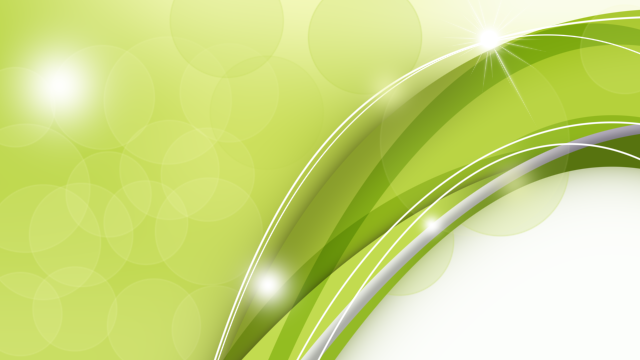
This background is drawn by a WebGL 1 fragment shader. Its source:

```glsl
precision highp float;
// Abstract spring backdrop: lime bokeh on the left, translucent ribbons
// sweeping up to the right, thin white arcs, soft glows and a starburst.
// Every ribbon edge is one arch formula; p is in units of canvas height.
uniform vec2 u_resolution;

const vec3 LIME = vec3(0.72, 0.83, 0.25);
const vec3 PALE = vec3(0.95, 0.97, 0.72);
const vec3 OLIVE = vec3(0.43, 0.48, 0.14);
const vec3 DEEP = vec3(0.40, 0.53, 0.07);
const vec3 PAPER = vec3(0.99, 0.995, 0.985);

float hash(float n) {
  return fract(sin(n * 12.9898) * 43758.5);
}

// Approximate signed distance to an arch rising from (foot, 0) to its apex.
// Positive above the arch; a lower bend gives a steeper foot.
float arch(vec2 p, vec2 apex, float foot, float bend) {
  float w = apex.x - foot;
  float t = max(abs(apex.x - p.x) / w, 0.0001);
  float curve = apex.y * (1.0 - mix(pow(t, 5.5), t * t, bend));
  float slope = apex.y / w * mix(5.5 * pow(t, 4.5), 2.0 * t, bend);
  return (p.y - curve) / sqrt(1.0 + slope * slope);
}

float below(float d, float px) {
  return 1.0 - smoothstep(-px, px, d);
}

float stroke(float d, float halfWidth, float px) {
  return below(abs(d) - halfWidth, px);
}

float glow(vec2 p, vec2 center, float radius) {
  vec2 q = (p - center) / radius;
  return exp(-dot(q, q));
}

// Faint disc with a slightly brighter rim.
float bokeh(vec2 p, vec2 center, float radius, float px) {
  float d = length(p - center) - radius;
  return 0.13 * below(d, px * 2.0) + 0.16 * stroke(d, 0.0015, px * 1.5);
}

// Tapering ray leaving the origin.
float ray(vec2 q, vec2 dir, float len, float width) {
  float along = dot(q, dir);
  float across = abs(q.x * dir.y - q.y * dir.x);
  float taper = clamp(1.0 - along / len, 0.0, 1.0);
  return step(0.0, along) * taper * exp(-across / (width * taper + 0.0003));
}

vec3 backdrop(vec2 p, float px) {
  vec3 col = mix(LIME, vec3(0.79, 0.87, 0.39), smoothstep(0.5, 0.0, p.y));
  col = mix(col, vec3(0.84, 0.90, 0.41), 0.8 * glow(p, vec2(0.68, 0.62), 0.32));
  float rise = smoothstep(0.58, 1.03, p.y + 0.12 * (p.x - 0.8));
  col = mix(col, PALE, rise * smoothstep(-0.3, 0.65, p.x));
  col = mix(col, PAPER, 0.75 * smoothstep(0.9, 1.5, p.x) * smoothstep(0.75, 1.0, p.y));
  // Scattered discs, denser towards the lower left.
  for (int i = 0; i < 16; i++) {
    float n = float(i);
    vec2 cell = vec2(mod(n, 4.0), floor(n / 4.0));
    vec2 jitter = vec2(hash(n + 1.0), hash(n + 31.0)) - 0.5;
    vec2 center = vec2(0.09, 0.14) + cell * vec2(0.17, 0.19) + 0.12 * jitter;
    col = mix(col, PALE, bokeh(p, center, 0.11 + 0.07 * hash(n + 57.0), px));
  }
  col = mix(col, LIME, 1.2 * bokeh(p, vec2(0.63, 0.942), 0.157, px));
  col = mix(col, LIME, 1.6 * bokeh(p, vec2(1.014, 0.896), 0.157, px));
  return mix(col, LIME, 0.8 * bokeh(p, vec2(0.741, 0.687), 0.157, px));
}

vec3 ribbons(vec3 col, vec2 p, float px) {
  float rim = arch(p, vec2(1.85, 0.975), 0.625, 0.72);
  float darkTop = arch(p, vec2(1.65, 0.935), 0.745, 0.93);
  float darkLow = arch(p, vec2(1.72, 0.876), 0.80, 0.9);
  float veil = arch(p, vec2(1.65, 0.603), 0.62, 0.85);
  float fold = arch(p, vec2(1.75, 0.585), 0.671, 1.0);
  float crest = arch(p, vec2(1.70, 0.68), 0.90, 0.9);
  float silverTop = arch(p, vec2(1.9, 0.665), 0.835, 1.0);
  float silverLow = arch(p, vec2(1.9, 0.637), 0.885, 1.0);
  float hem = arch(p, vec2(1.70, 0.537), 0.93, 1.0);

  // Wide band with a shaded outer side.
  float shade = 1.0 - smoothstep(0.95, 1.4, p.x);
  col = mix(col, OLIVE, 0.8 * shade * exp(-max(rim, 0.0) / 0.045));
  float lit = smoothstep(0.0, 0.2, -rim);
  vec3 edgeTone = mix(vec3(0.54, 0.62, 0.17), vec3(0.63, 0.76, 0.12), smoothstep(1.2, 1.5, p.x));
  col = mix(col, mix(edgeTone, vec3(0.71, 0.82, 0.23), lit), below(rim, px));

  // Translucent veil, then the lower fold with its contact shadow.
  col = mix(col, col * vec3(0.80, 0.87, 0.45), below(veil, px));
  col = mix(col, OLIVE * 0.8, 0.75 * below(rim, px) * exp(-max(fold, 0.0) / 0.014));
  vec3 foldTone = mix(vec3(0.76, 0.86, 0.31), DEEP, smoothstep(1.15, 1.5, p.x));
  col = mix(col, foldTone, below(fold, px));
  col = mix(col, col * vec3(0.76, 0.86, 0.42), below(darkTop, px) * below(-darkLow, px));
  col = mix(col, col * vec3(0.8, 0.88, 0.5), below(crest, px) * smoothstep(1.3, 1.5, p.x));

  // Silver strip, green hem and white paper underneath.
  vec3 silver = mix(vec3(0.84, 0.85, 0.82), vec3(0.64, 0.62, 0.67), smoothstep(1.2, 1.65, p.x));
  silver *= mix(0.8, 1.08, smoothstep(-0.03, 0.0, silverTop));
  col = mix(col, silver, below(silverTop, px));
  vec3 hemTone = mix(vec3(0.58, 0.73, 0.15), DEEP * 0.85, smoothstep(1.0, 1.6, p.x));
  col = mix(col, hemTone, below(silverLow, px));
  vec3 paper = mix(PAPER, vec3(0.66, 0.71, 0.48), 0.7 * exp(min(hem, 0.0) / 0.045));
  paper = mix(paper, LIME, 1.5 * bokeh(p, vec2(1.11, 0.33), 0.15, px));
  paper = mix(paper, LIME, 1.5 * bokeh(p, vec2(1.39, 0.535), 0.19, px));
  return mix(col, paper, below(hem, px));
}

void main() {
  vec2 p = gl_FragCoord.xy / u_resolution.y;
  float px = 0.8 / u_resolution.y;
  vec3 col = ribbons(backdrop(p, px), p, px);

  // Large rings crossing the ribbons.
  col = mix(col, PALE, 0.6 * bokeh(p, vec2(1.319, 0.607), 0.262, px));
  col = mix(col, PALE, 0.9 * bokeh(p, vec2(1.736, 0.863), 0.123, px));

  // Thin white arcs.
  float arcs = stroke(arch(p, vec2(1.85, 0.953), 0.597, 0.43), 0.0027, px);
  arcs = max(arcs, stroke(arch(p, vec2(1.52, 0.903), 0.606, 0.72), 0.0017, px));
  arcs = max(arcs, stroke(arch(p, vec2(1.70, 0.66), 0.826, 0.87), 0.0025, px));
  arcs = max(arcs, stroke(arch(p, vec2(1.585, 0.60), 0.885, 0.93), 0.0025, px));
  col = mix(col, vec3(1.0), arcs);

  // Soft lights.
  col = mix(col, PALE, 0.65 * glow(p, vec2(1.076, 0.752), 0.052));
  col = mix(col, PALE, 0.6 * glow(p, vec2(1.43, 0.49), 0.055));
  float light = 0.98 * glow(p, vec2(0.165, 0.762), 0.12);
  light = max(light, glow(p, vec2(0.745, 0.208), 0.062));
  light = max(light, glow(p, vec2(1.199, 0.375), 0.026));

  // Starburst.
  vec2 q = p - vec2(1.359, 0.891);
  light = max(light, min(1.5 * glow(q, vec2(0.0), 0.035), 1.0));
  for (int i = 0; i < 18; i++) {
    float n = float(i);
    float a = n * 2.4;
    light = max(light, 0.85 * ray(q, vec2(cos(a), sin(a)), 0.09 + 0.09 * hash(n + 5.0), 0.004));
  }
  light = max(light, ray(q, vec2(0.476, -0.879), 0.28, 0.005));
  light = max(light, ray(q, vec2(-0.476, 0.879), 0.18, 0.005));
  gl_FragColor = vec4(mix(col, vec3(1.0), light), 1.0);
}
```
